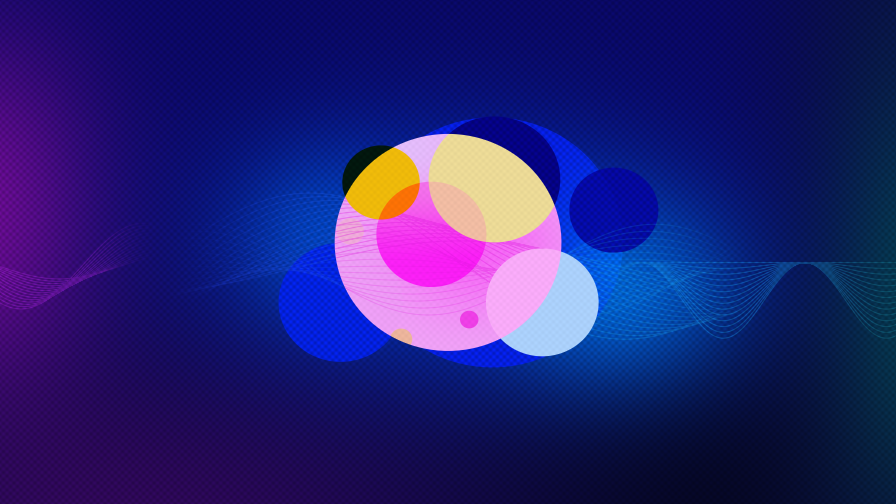
Give the GLSL for this background, as a Shadertoy shader.

```glsl
// Overlapping translucent discs over a blue glow, with woven wave threads and a fine mesh.

// Coverage of a slightly widened disc, with a smooth edge.
float disc(vec2 p, vec2 center, float radius) {
    float d = length((p - center) / vec2(1.045, 1.0)) - radius;
    return clamp(0.5 - d * iResolution.y, 0.0, 1.0);
}

// Soft elliptical falloff.
float glow(vec2 p, vec2 center, vec2 size) {
    vec2 q = (p - center) / size;
    return exp(-dot(q, q));
}

// Thin line where the height difference d is zero, corrected for slope.
float thread(float d) {
    float dist = abs(d) / max(length(vec2(dFdx(d), dFdy(d))) * iResolution.y, 1e-5);
    float width = max(0.0016, 0.8 / iResolution.y);
    return 1.0 - smoothstep(0.0, width * 1.4, dist);
}

vec3 background(vec2 p) {
    vec3 col = mix(vec3(0.04, 0.03, 0.29), vec3(0.04, 0.03, 0.43), smoothstep(0.0, 0.7, p.y));
    // Dark right side with a teal rim
    col = mix(col, vec3(0.015, 0.025, 0.12), 0.85 * glow(p, vec2(1.45, 0.0), vec2(0.5, 0.32)));
    col = mix(col, vec3(0.04, 0.06, 0.25), 0.7 * smoothstep(1.35, 1.78, p.x));
    col = mix(col, vec3(0.02, 0.28, 0.34), 0.85 * glow(p, vec2(1.82, 0.42), vec2(0.17, 0.45)));
    // Purple left side
    col = mix(col, vec3(0.24, 0.03, 0.40), 0.8 * glow(p, vec2(0.25, -0.05), vec2(0.6, 0.32)));
    col = mix(col, vec3(0.50, 0.05, 0.64), 0.9 * glow(p, vec2(-0.05, 0.58), vec2(0.24, 0.36)));
    // Central blue light
    col = mix(col, vec3(0.01, 0.20, 0.80), 0.9 * glow(p, vec2(0.91, 0.50), vec2(0.45, 0.27)));
    col = mix(col, vec3(0.0, 0.48, 0.96), 0.8 * glow(p, vec2(1.22, 0.42), vec2(0.23, 0.18)));
    col = mix(col, vec3(0.0, 0.38, 0.92), 0.6 * glow(p, vec2(0.65, 0.53), vec2(0.17, 0.16)));
    return col;
}

// x: central weave, y: right fan, z: left ribbon
vec3 waveThreads(vec2 p) {
    vec3 sum = vec3(0.0);
    for (int i = 0; i < 14; i++) {
        float t = float(i) / 13.0;
        float s = 2.0 * t - 1.0;
        float arch = 0.472 + mix(0.05, 0.145, t) * cos((p.x - 0.764) * 5.03 + 0.75 * s);
        float cross = 0.465 + 0.09 * s * cos((p.x - 0.85) * 7.0 + t);
        float fan = 0.479 - 0.15 * t * (0.5 - 0.5 * cos((p.x - 1.597) * 19.4));
        float ribbon = 0.472 - 0.085 * mix(0.3, 1.0, t) * cos((p.x - 0.08) * 13.0 + 0.5 * s);
        sum.x += thread(p.y - arch) + 0.6 * thread(p.y - cross);
        sum.y += thread(p.y - fan);
        sum.z += thread(p.y - ribbon);
    }
    sum.x *= smoothstep(0.32, 0.62, p.x) * (1.0 - smoothstep(1.28, 1.5, p.x));
    sum.y *= smoothstep(1.2, 1.4, p.x);
    sum.z *= 1.0 - smoothstep(0.1, 0.32, p.x);
    return min(sum, 1.0);
}

void mainImage(out vec4 fragColor, in vec2 fragCoord) {
    vec2 p = fragCoord / iResolution.y;
    p.x += 0.5 * (16.0 / 9.0 - iResolution.x / iResolution.y);
    vec3 col = background(p);
    vec3 threads = waveThreads(p);

    float pink = disc(p, vec2(0.889, 0.519), 0.2153);
    float cream = disc(p, vec2(0.981, 0.644), 0.125);
    float gold = disc(p, vec2(0.756, 0.638), 0.0735);
    float magenta = disc(p, vec2(0.856, 0.535), 0.1045);
    float pale = disc(p, vec2(1.076, 0.400), 0.107);
    float leftBlue = disc(p, vec2(0.676, 0.400), 0.118);

    // Discs behind the large pink one
    vec3 blue = mix(vec3(0.02, 0.13, 1.0), vec3(0.0, 0.42, 1.0),
                    glow(p, vec2(1.23, 0.47), vec2(0.12, 0.16)));
    col = mix(col, blue, 0.95 * disc(p, vec2(0.977, 0.519), 0.248));
    col = mix(col, vec3(0.01, 0.14, 1.0), 0.93 * leftBlue);
    col = mix(col, vec3(0.02, 0.02, 0.70), 0.9 * disc(p, vec2(1.218, 0.583), 0.0845));
    col = mix(col, vec3(0.02, 0.01, 0.58), cream);
    col = mix(col, vec3(0.01, 0.10, 0.06), gold);

    // Threads on the blue field
    vec3 threadColor = mix(vec3(0.15, 0.30, 1.0), vec3(0.10, 0.68, 1.0), smoothstep(0.4, 1.2, p.x));
    col = mix(col, threadColor, 0.30 * threads.x);
    col = mix(col, mix(vec3(0.10, 0.65, 1.0), vec3(0.10, 0.55, 0.65), smoothstep(1.5, 1.78, p.x)),
              0.35 * threads.y);
    col = mix(col, vec3(0.72, 0.15, 0.95), 0.35 * threads.z);

    // Pink disc and the colours seen through it
    vec3 face = mix(vec3(0.95, 0.66, 0.98), vec3(0.98, 0.40, 0.98),
                    glow(p, vec2(0.95, 0.51), vec2(0.17, 0.13)));
    face = mix(face, vec3(0.90, 0.76, 1.0), 0.9 * glow(p, vec2(0.80, 0.71), vec2(0.16, 0.10)));
    face = mix(face, vec3(0.93, 0.62, 0.97), 0.35 * leftBlue);
    vec3 core = mix(vec3(0.97, 0.42, 0.93), vec3(1.0, 0.08, 0.98),
                    smoothstep(0.63, 0.47, p.y));
    face = mix(face, core, 0.9 * magenta);
    face = mix(face, vec3(0.95, 0.70, 0.82), 0.7 * disc(p, vec2(0.695, 0.541), 0.026));
    face = mix(face, vec3(0.94, 0.72, 0.62), disc(p, vec2(0.796, 0.327), 0.021));
    face = mix(face, vec3(0.95, 0.25, 0.92), disc(p, vec2(0.931, 0.366), 0.0175));
    face = mix(face, vec3(0.88, 0.08, 0.88), 0.32 * threads.x);
    face = mix(face, mix(vec3(0.94, 0.87, 0.60), vec3(0.96, 0.75, 0.65), magenta), cream);
    face = mix(face, mix(vec3(0.95, 0.74, 0.04), vec3(1.0, 0.45, 0.02), magenta), gold);
    col = mix(col, face, pink);
    col = mix(col, mix(vec3(0.68, 0.83, 1.0), vec3(0.99, 0.68, 0.99), pink), pale);

    // Fine staggered mesh, weaker on the bright discs
    vec2 cell = p * 6.2832 / 0.0139;
    float mesh = 0.5 + 0.5 * cos(cell.x) * cos(cell.y);
    col *= 1.0 - mix(0.24, 0.04, max(pink, pale)) * mesh;
    fragColor = vec4(col, 1.0);
}
```
